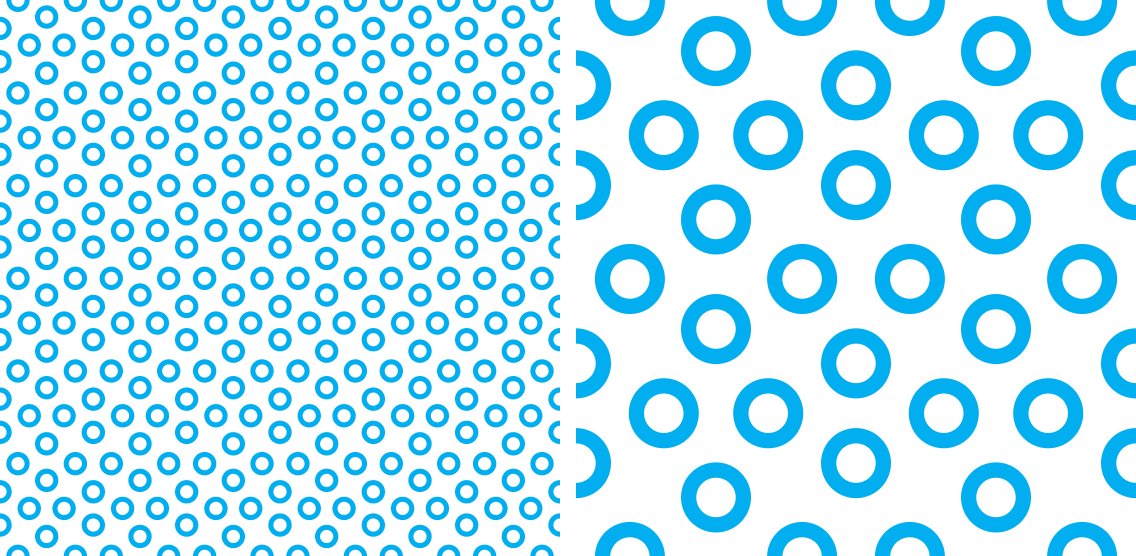
Left, the full canvas; right, a detail of the centre.
Give the GLSL for this pattern, as a WebGL 1 fragment shader.

```glsl
precision highp float;

uniform vec2 u_resolution;

const vec2 REPEATS = vec2(6.0, 6.0);
const vec2 CELL = vec2(1.0, 0.9922);   // cell size, in cell widths
const float RING_RADIUS = 0.0977;      // centre line of the band
const float BAND_HALF = 0.0273;
const float MID_HEIGHT = 0.5095;       // height of the hexagon centres
const vec3 PAPER = vec3(1.0);
const vec3 CYAN = vec3(0.004, 0.682, 0.939);

// Signed distance to a ring that wraps around the cell
float wrappedRing(vec2 p, vec2 centre, float radius, float halfWidth) {
  vec2 offset = mod(p - centre + 0.5 * CELL, CELL) - 0.5 * CELL;
  return abs(length(offset) - radius) - halfWidth;
}

// Four mirrored pairs of rings: two side by side, two stacked
float ringLattice(vec2 p, float radius, float halfWidth) {
  float d = 1.0;
  for (int i = 0; i < 2; i++) {
    float side = 2.0 * float(i) - 1.0;
    vec2 edgePair = vec2(side * 0.1925, -0.0035);
    vec2 innerPair = vec2(0.5 + side * 0.1865, MID_HEIGHT);
    vec2 nearStack = vec2(0.0, MID_HEIGHT + side * 0.178);
    vec2 farStack = vec2(0.5, MID_HEIGHT + side * 0.3005);
    d = min(d, wrappedRing(p, edgePair, radius, halfWidth));
    d = min(d, wrappedRing(p, innerPair, radius, halfWidth));
    d = min(d, wrappedRing(p, nearStack, radius, halfWidth));
    d = min(d, wrappedRing(p, farStack, radius, halfWidth));
  }
  return d;
}

void main() {
  vec2 uv = gl_FragCoord.xy / u_resolution;
  vec2 p = fract(uv * REPEATS) * CELL;
  float pixel = REPEATS.x / u_resolution.x;

  // One-pixel linear edge
  float d = ringLattice(p, RING_RADIUS, BAND_HALF);
  float ink = clamp(0.5 - d / pixel, 0.0, 1.0);
  gl_FragColor = vec4(mix(PAPER, CYAN, ink), 1.0);
}
```
